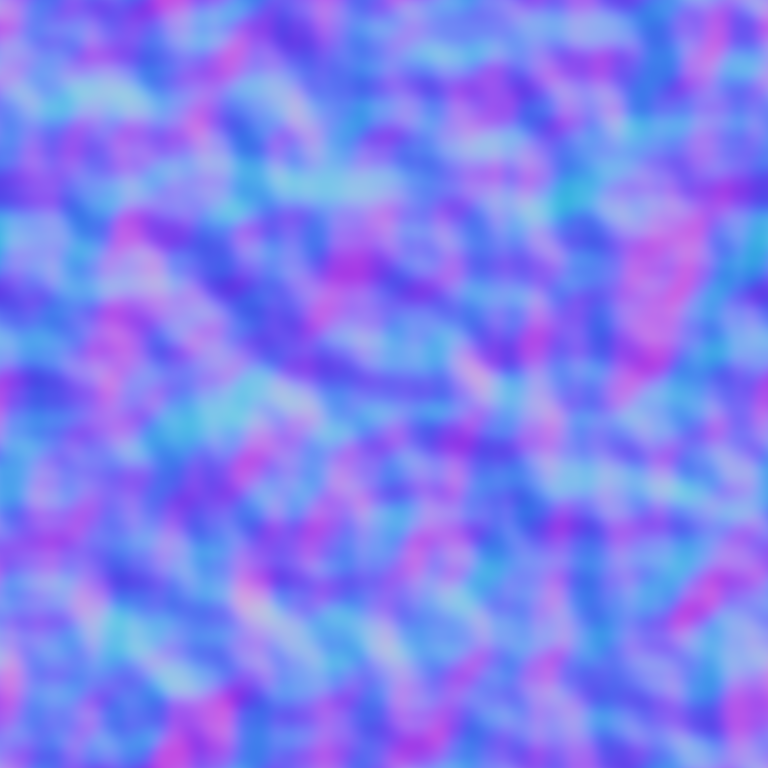
Write a Shadertoy shader that draws this texture map.

```glsl
// Tangent-space normal map of a soft, lumpy, seamlessly tiling surface.

// Unit gradient of a lattice corner, wrapped so that the tile repeats
vec2 cornerGradient(vec2 cell, float period) {
    cell = mod(cell, period) + period;
    float angle = 6.2832 * fract(sin(dot(cell, vec2(269.5, 183.3))) * 43758.5453);
    return vec2(cos(angle), sin(angle));
}

// Gradient noise with a quintic fade, so that its slopes stay smooth
float gradientNoise(vec2 p, float period) {
    vec2 cell = floor(p), f = fract(p);
    vec2 fade = f * f * f * (f * (f * 6.0 - 15.0) + 10.0);
    vec2 e = vec2(0.0, 1.0);
    float a = dot(cornerGradient(cell, period), f);
    float b = dot(cornerGradient(cell + e.yx, period), f - e.yx);
    float c = dot(cornerGradient(cell + e.xy, period), f - e.xy);
    float d = dot(cornerGradient(cell + e.yy, period), f - e.yy);
    return mix(mix(a, b, fade.x), mix(c, d, fade.x), fade.y);
}

// Broad swells, medium lumps and a little fine relief
float surfaceHeight(vec2 p) {
    return 0.58 * gradientNoise(p * 5.0, 5.0)
         + 0.52 * gradientNoise(p * 10.0 + 0.37, 10.0)
         + 0.15 * gradientNoise(p * 19.0 + 0.71, 19.0);
}

void mainImage(out vec4 fragColor, in vec2 fragCoord) {
    vec2 uv = fragCoord / iResolution.y;

    // Slope by central differences
    vec2 e = vec2(0.005, 0.0);
    vec2 slope = vec2(surfaceHeight(uv + e.xy) - surfaceHeight(uv - e.xy),
                      surfaceHeight(uv + e.yx) - surfaceHeight(uv - e.yx)) / (2.0 * e.x);

    // Pack the normal into colour, with a slightly flattened blue
    vec3 normal = normalize(vec3(-0.06 * slope, 1.0));
    fragColor = vec4(0.5 + 0.5 * normal.xy, 0.66 + 0.305 * normal.z, 1.0);
}
```
